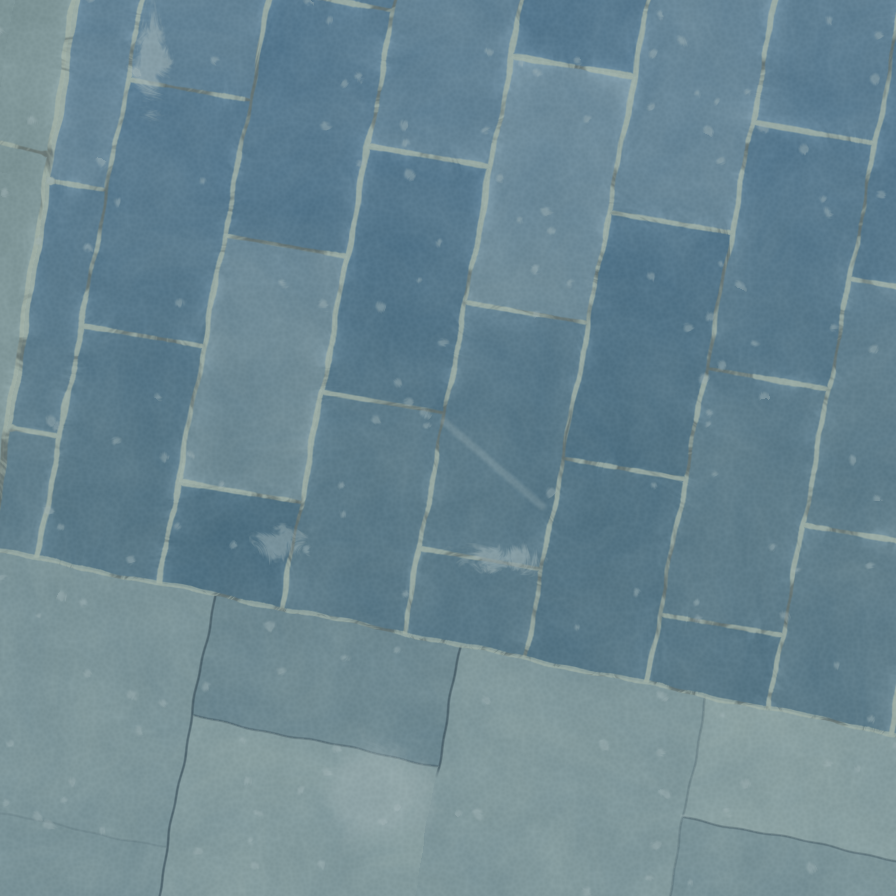
Write a Shadertoy shader that draws this texture.

```glsl
float hash(vec2 p) {
    vec3 q = fract(p.xyx * vec3(0.1031, 0.1030, 0.0973));
    q += dot(q, q.yzx + 33.33);
    return fract((q.x + q.y) * q.z);
}

// Layered, warped sines, roughly -1 to 1
float ripple(vec2 p) {
    float sum = 0.0, amp = 0.5;
    for (int i = 0; i < 6; i++) {
        p = mat2(1.36, 1.08, -1.08, 1.36) * p + 1.7;
        p += 0.7 * sin(p.yx * 0.8 + float(i));
        sum += amp * sin(p.x) * cos(p.y * 0.9);
        amp *= 0.72;
    }
    return sum;
}

// Cellular noise: distance to the nearest point, and its random value
vec2 cellular(vec2 p) {
    vec2 cell = floor(p), best = vec2(9.0, 0.0);
    for (int j = -1; j <= 1; j++)
    for (int i = -1; i <= 1; i++) {
        vec2 id = cell + vec2(i, j);
        vec2 seed = id + vec2(hash(id + 7.0), hash(id + 41.0));
        float d = length(p - seed);
        if (d < best.x) best = vec2(d, hash(id + 83.0));
    }
    return best;
}

float stroke(float d, float width, float px) {
    return 1.0 - smoothstep(width - px, width + px, abs(d));
}

// Ragged chalky stain
float stain(vec2 p, vec2 centre, vec2 size, float rough) {
    return 1.0 - smoothstep(0.5, 1.2, length((p - centre) / size) + rough);
}

vec3 mortarColour(float wear) {
    return mix(vec3(0.40, 0.45, 0.44), vec3(0.63, 0.69, 0.65), smoothstep(-0.65, 0.05, wear));
}

// Staggered blue stones; across is the sheared column coordinate
vec3 blueStones(vec2 p, float across, float px) {
    const float tones[32] = float[32](
        0.45, 0.25, 0.35, 0.30,  0.38, 0.22, 0.22, 0.20,
        0.25, 0.24, 0.68, 0.08,  0.42, 0.14, 0.28, 0.25,
        0.18, 0.66, 0.28, 0.24,  0.52, 0.12, 0.17, 0.20,
        0.35, 0.24, 0.34, 0.22,  0.22, 0.18, 0.38, 0.34);
    float column = floor((across - 0.159) / 0.1413);
    float local = across - 0.159 - 0.1413 * (column + 0.5);
    float phase = mod(0.1003 * (1.0 - column), 0.2747);
    float along = (p.y - 0.165 * local - phase) / 0.2747;
    float row = clamp(floor(along) + 1.0, 0.0, 3.0);
    float tone = tones[int(4.0 * clamp(column + 1.0, 0.0, 7.0) + row)];

    float wear = ripple(p * 17.0 + 3.0);
    float mottle = ripple(p * 11.0 + vec2(column, row) * 5.0);
    vec3 col = mix(vec3(0.305, 0.435, 0.505), vec3(0.50, 0.59, 0.61), tone + 0.13 * mottle);
    col += vec3(0.0, 0.01, 0.035) * (1.0 - smoothstep(0.1, 0.6, p.y));

    // Narrow first column beside the pale kerb
    float kerb = across - 0.0846 - 0.03 * p.y;
    float side = column < 0.0 ? min(0.0706 - local, abs(kerb)) : 0.0706 - abs(local);
    float joint = 0.2747 * min(fract(along), 1.0 - fract(along));
    if (kerb < 0.0) {
        col = vec3(0.50, 0.59, 0.60) + 0.02 * mottle;
        joint = abs(p.y - 0.159 - 0.25 * p.x);
        side = abs(kerb);
    }

    // Lime bloom near the edges, then the joints
    float edge = min(side, joint);
    col += 0.09 * exp(-edge * 110.0) * smoothstep(-0.3, 0.6, wear);
    float width = 0.0026 + 0.0014 * wear + 0.002 * stroke(kerb, 0.008, 0.004);
    col = mix(col, mortarColour(wear), 0.85 * stroke(edge, width, max(px, 0.0013)));
    return col;
}

// Large pale slabs; below is the distance down from the border
vec3 paleSlabs(vec2 p, float across, float below, float px) {
    const float tones[8] = float[8](0.53, 0.45, 0.24, 0.66, 0.61, 0.55, 0.76, 0.46);
    float u = (across - 0.3646) / 0.285;
    float column = floor(u);
    float joint = below - (mod(column, 2.0) < 0.5 ? 0.1404 : 0.293);
    int id = int(clamp(2.0 * column + 2.0, 0.0, 6.0)) + (joint > 0.0 ? 1 : 0);
    float mottle = ripple(p * 13.0 + float(id));
    vec3 col = mix(vec3(0.39, 0.50, 0.545), vec3(0.58, 0.66, 0.655), tones[id] + 0.12 * mottle);
    float seam = round(u);
    float ink = 0.75 * stroke((u - seam) * 0.285, 0.0013, px);
    if (seam == 1.0) ink *= 1.0 - smoothstep(0.855, 0.87, p.y);
    if (seam == 2.0) ink *= 0.4;
    ink = max(ink, (column < 0.0 ? 0.15 : 0.5) * stroke(joint, 0.0012, px));
    return mix(col, vec3(0.26, 0.34, 0.38), ink);
}

void mainImage(out vec4 fragColor, in vec2 fragCoord) {
    float px = 1.0 / iResolution.y;
    vec2 p = vec2(fragCoord.x, iResolution.y - fragCoord.y) * px;
    vec2 q = p + 0.0013 * sin(p.yx * vec2(43.0, 37.0)) + 0.0006 * sin(p.yx * 131.0);
    float across = q.x + 0.188 * q.y;
    float below = q.y - 0.205 * q.x - 0.6146;
    float rough = ripple(p * 31.0);

    vec3 col = mix(blueStones(p, across, px), paleSlabs(p, across, below, px),
                   smoothstep(-px, px, below));
    col = mix(col, mortarColour(rough + 0.1), 0.7 * stroke(below, 0.0025 + 0.001 * rough, px));

    // Chalk stains and a diagonal scrape
    float chalk = 0.45 * stain(p, vec2(0.42, 0.885), vec2(0.065, 0.06), 0.25 * rough);
    chalk += 0.6 * stain(p, vec2(0.165, 0.065), vec2(0.018, 0.055), 0.7 * rough);
    chalk += 0.6 * stain(p, vec2(0.565, 0.622), vec2(0.045, 0.015), 0.7 * rough);
    chalk += 0.5 * stain(p, vec2(0.305, 0.61), vec2(0.022, 0.018), 0.9 * rough);
    vec2 d = p - vec2(0.495, 0.47), dir = vec2(0.11, 0.095);
    float t = clamp(dot(d, dir) / dot(dir, dir), 0.0, 1.0);
    chalk += 0.28 * (1.0 - smoothstep(0.001, 0.007, length(d - dir * t)));

    // Scattered lime flecks and fine stone grain
    vec2 fleck = cellular(p * 34.0 + 0.15 * rough);
    chalk += 0.45 * step(0.88, fleck.y) * (1.0 - smoothstep(0.05, 0.22, fleck.x + 0.08 * rough));
    col = mix(col, vec3(0.63, 0.70, 0.71), clamp(chalk, 0.0, 0.8));
    col += 0.028 * (cellular(p * 190.0).x - 0.45) + 0.012 * rough;
    fragColor = vec4(col, 1.0);
}
```
